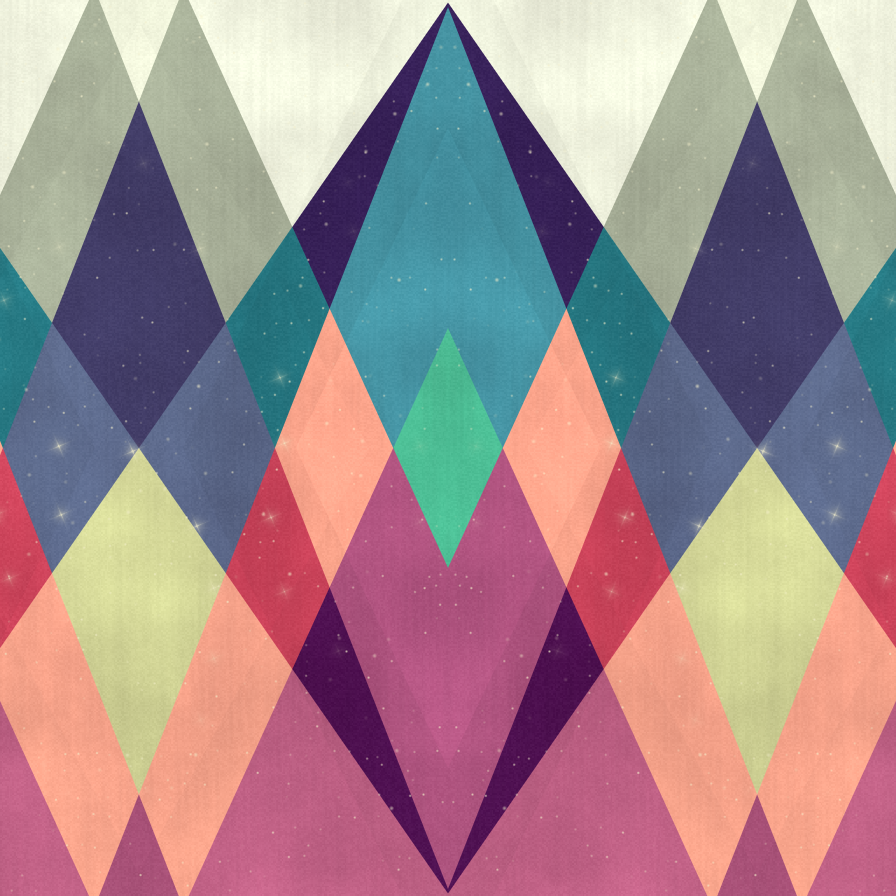
Reproduce this background procedurally as a Shadertoy shader.

```glsl
float hash(vec2 p) {
    return fract(sin(dot(p, vec2(127.1, 311.7))) * 43758.5453);
}

float noise(vec2 p) {
    vec2 cell = floor(p), f = fract(p);
    f = f * f * (3.0 - 2.0 * f);
    return mix(mix(hash(cell), hash(cell + vec2(1, 0)), f.x),
               mix(hash(cell + vec2(0, 1)), hash(cell + vec2(1, 1)), f.x), f.y);
}

float fbm(vec2 p) {
    float sum = 0.0, amplitude = 0.5;
    for (int i = 0; i < 5; i++) {
        sum += amplitude * noise(p);
        p = mat2(1.6, 1.2, -1.2, 1.6) * p + 7.3;
        amplitude *= 0.5;
    }
    return sum;
}

// Smooth coverage of the area below a straight line y = offset + slope * x
float below(vec2 p, float offset, float slope, float pixel) {
    float d = offset + slope * p.x - p.y;
    return clamp(0.5 + d / (length(vec2(1.0, slope)) * pixel), 0.0, 1.0);
}

// Round specks, one at most in each grid cell
float specks(vec2 p, float scale, float density, float radius) {
    vec2 cell = floor(p * scale);
    vec2 centre = 0.2 + 0.6 * vec2(hash(cell + 3.1), hash(cell + 8.7));
    float d = length(fract(p * scale) - centre);
    float lit = step(1.0 - density, hash(cell + 5.3));
    return lit * hash(cell + 1.9) * smoothstep(radius, 0.0, d);
}

// Four-pointed glints with a soft halo
float glints(vec2 p, float scale, float density) {
    vec2 cell = floor(p * scale);
    vec2 centre = 0.35 + 0.3 * vec2(hash(cell + 2.2), hash(cell + 6.4));
    vec2 d = fract(p * scale) - centre;
    d = abs(mat2(0.92, 0.39, -0.39, 0.92) * d);
    float lit = step(1.0 - density, hash(cell + 4.8));
    float rays = exp(-d.x * 90.0 - d.y * 12.0) + exp(-d.y * 90.0 - d.x * 12.0);
    float halo = 0.45 * exp(-dot(d, d) * 90.0);
    return lit * (rays + halo) * smoothstep(0.35, 0.15, max(d.x, d.y));
}

// Lattice of diamonds: p.x is the distance from the side column,
// p.y the distance from the middle row
vec3 diamonds(vec2 p, bool upper, float pixel) {
    const float STEEP = 2.547, MEDIUM = 2.19, SHALLOW = 1.441;
    const float NARROW = 0.1518, WIDE = 0.2839;

    vec3 ground  = upper ? vec3(0.94, 0.95, 0.87) : vec3(0.75, 0.38, 0.52);
    vec3 tip     = upper ? vec3(0.91, 0.92, 0.83) : vec3(0.66, 0.32, 0.47);
    vec3 flank   = upper ? vec3(0.65, 0.68, 0.59) : vec3(0.98, 0.65, 0.55);
    vec3 kite    = upper ? vec3(0.25, 0.23, 0.39) : vec3(0.81, 0.82, 0.58);
    vec3 shadow  = upper ? vec3(0.22, 0.13, 0.35) : vec3(0.32, 0.07, 0.33);
    vec3 wing    = upper ? vec3(0.15, 0.47, 0.51) : vec3(0.81, 0.27, 0.36);
    vec3 heart   = upper ? vec3(0.27, 0.57, 0.63) : vec3(0.69, 0.33, 0.50);
    vec3 peach   = vec3(0.99, 0.65, 0.55);
    vec3 emerald = vec3(0.30, 0.74, 0.58);
    vec3 slate   = vec3(0.36, 0.41, 0.54);

    float inWide   = below(p, WIDE * MEDIUM, -MEDIUM, pixel);
    float inKite   = below(p, NARROW * STEEP, -STEEP, pixel);
    float inHeart  = below(p, -NARROW * STEEP, STEEP, pixel);
    float inCore   = below(p, -WIDE * MEDIUM, MEDIUM, pixel);
    float underTip = below(p, NARROW * STEEP, STEEP, pixel);

    // Shapes above the shallow diagonals
    vec3 outer = mix(ground, flank, inWide);
    outer = mix(tip, outer, underTip);
    outer = mix(outer, kite, inKite);

    // Shapes between the shallow diagonals
    vec3 inner = mix(shadow, wing, inWide);
    inner = mix(inner, mix(heart, peach, inWide), inHeart);
    inner = mix(inner, emerald, inCore);
    inner = mix(inner, slate, inKite);

    return mix(outer, inner, below(p, 0.0, SHALLOW, pixel));
}

// Faint overlapping layers that shift the brightness
float ghostLayers(vec2 centred, vec2 folded, float pixel) {
    float chevron = below(centred, 0.415, -1.2, pixel);
    float spear = below(centred, 0.357, -2.1, pixel);
    float skirt = below(folded, -0.10, 2.04, pixel);
    float sliver = below(folded, 0.475, -1.85, pixel);
    float middle = step(centred.x, 0.175);
    return 0.05 * middle * (spear - 0.5 * chevron)
         - 0.035 * skirt * (1.0 - middle * chevron) + 0.025 * sliver;
}

void mainImage(out vec4 fragColor, in vec2 fragCoord) {
    vec2 uv = fragCoord / iResolution.xy;
    float pixel = 1.0 / min(iResolution.x, iResolution.y);

    // Mirror about the centre, then about the side columns
    float height = uv.y - 0.5;
    vec2 mirrored = vec2(abs(uv.x - 0.5), uv.y);
    vec2 centred = vec2(mirrored.x, abs(height));
    vec2 folded = vec2(abs(mirrored.x - 0.345), abs(height));
    vec3 color = diamonds(folded, height > 0.0, pixel);
    color *= 1.0 + ghostLayers(centred, folded, pixel);

    // Cloudy pigment, vertical fibres and paper grain
    float cloud = fbm(mirrored * 9.0 + 2.0) - 0.5;
    float fibre = noise(mirrored * vec2(260.0, 9.0)) - 0.5;
    float grain = hash(floor(uv * 512.0)) - 0.5;
    color *= 1.0 + 0.22 * cloud + 0.03 * fibre;
    color += 0.035 * grain + vec3(0.01, 0.025, 0.015) * cloud;

    // Star dust, with glints gathered around the side columns
    float gathered = exp(-dot(folded, folded) * 18.0);
    float stars = 0.7 * specks(mirrored, 60.0, 0.3, 0.13)
                + 0.6 * specks(mirrored + 0.37, 27.0, 0.22, 0.09)
                + 0.6 * gathered * glints(mirrored, 13.0, 0.35);
    color = mix(color, vec3(0.96, 0.94, 0.80), clamp(stars, 0.0, 0.8));
    fragColor = vec4(clamp(color, 0.0, 1.0), 1.0);
}
```
